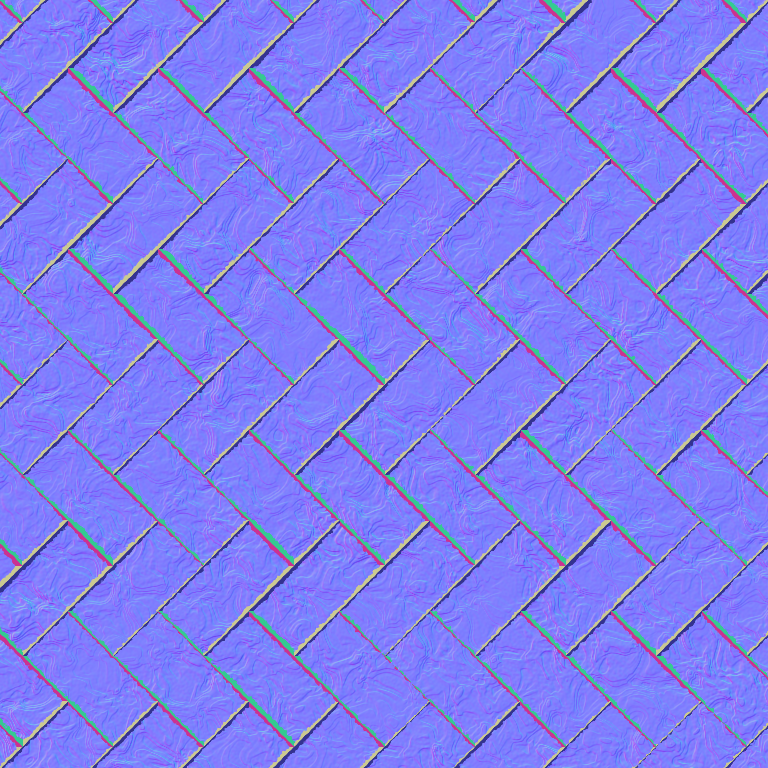
This texture map is drawn by a WebGL 2 fragment shader. Its source:

```glsl
#version 300 es
precision highp float;
// Tangent-space normal map of 2:1 herringbone pavers laid at 45 degrees.
// A cell lookup finds the paver; its nearest edge gives the groove wall,
// and terraced, warped gradient noise gives the cleft stone surface.

#define PAVERS 12.0         // paver widths per canvas side
#define GROOVE 0.037        // mean width of one groove wall, in paver widths
#define GROOVE_WEAR 0.038   // slow change of wall width
#define GROOVE_RAGGED 0.026 // fine chipping of the wall
#define WALL_TILT 0.84      // sideways lean of the groove walls
#define WALL_RISE 0.15      // blue lean of the groove walls
#define LEDGE 0.0075        // height of the cleft ledges
#define GRAIN 0.0075        // height of the fine grain

uniform vec2 u_resolution;
out vec4 outColor;

vec2 hash2(vec2 p) {
    vec3 a = fract(p.xyx * vec3(0.1031, 0.1030, 0.0973));
    a += dot(a, a.yzx + 33.33);
    return fract((a.xx + a.yz) * a.zy);
}

float cornerSlope(vec2 cell, vec2 offset) {
    return dot(hash2(cell) * 2.0 - 1.0, offset);
}

// Gradient noise, roughly -0.7 to 0.7
float noise(vec2 p) {
    vec2 i = floor(p), f = fract(p);
    vec2 s = f * f * f * (f * (f * 6.0 - 15.0) + 10.0);
    vec2 e = vec2(1.0, 0.0);
    float low = mix(cornerSlope(i, f), cornerSlope(i + e, f - e), s.x);
    float high = mix(cornerSlope(i + e.yx, f - e.yx), cornerSlope(i + 1.0, f - 1.0), s.x);
    return 1.3 * mix(low, high, s.y);
}

// Stone height: curved ledges on contour lines plus fine grain
float relief(vec2 p) {
    vec2 w = p + 0.3 * vec2(noise(p * 1.9), noise(p * 1.9 + 17.3));
    float t = 4.0 * (noise(w * 1.8) + 0.5 * noise(w * 4.1) + 0.2 * noise(w * 9.0));
    float ledges = floor(t) + smoothstep(0.65, 1.0, fract(t));
    float grain = noise(w * 8.0) + 0.4 * noise(p * 19.0);
    return LEDGE * ledges + GRAIN * grain;
}

// Paver-axis direction to normal-map red and green (green points down)
vec2 toMap(vec2 d) {
    return vec2(d.x - d.y, d.x + d.y) * 0.70711;
}

void main() {
    vec2 pos = gl_FragCoord.xy / u_resolution;
    float scale = PAVERS * 0.70711;
    vec2 uv = vec2(pos.x + 1.0 - pos.y, 1.0 - pos.x - pos.y) * scale - vec2(1.5, 0.0);
    float pixel = PAVERS / min(u_resolution.x, u_resolution.y);

    // Slightly uneven joints
    vec2 rough = uv + 0.012 * vec2(noise(uv * 11.0), noise(uv * 11.0 + 31.7));

    // Paver that owns this cell: two cells along u, then two along v
    vec2 cell = floor(rough);
    float k = mod(cell.x + cell.y, 4.0);
    bool alongU = k < 1.5;
    vec2 corner = cell - (alongU ? vec2(k, 0.0) : vec2(0.0, k - 2.0));
    vec2 halfSize = alongU ? vec2(1.0, 0.5) : vec2(0.5, 1.0);
    vec2 local = rough - corner - halfSize;
    vec2 gap = halfSize - abs(local);
    float edge = min(gap.x, gap.y);
    vec2 outward = gap.x < gap.y ? vec2(sign(local.x), 0.0) : vec2(0.0, sign(local.y));
    vec2 seed = hash2(corner + 50.0);

    // Stone surface slope
    vec2 p = uv + seed * 40.0;
    vec2 e = vec2(0.02, 0.0);
    float h = relief(p);
    vec2 slope = vec2(relief(p + e) - h, relief(p + e.yx) - h) / e.x;
    vec2 tilt = -toMap(slope) * (0.75 + 0.7 * noise(uv * 0.8 + 5.0));
    tilt /= sqrt(1.0 + dot(tilt, tilt));
    vec3 stone = vec3(tilt, sqrt(1.0 - dot(tilt, tilt)));

    // Groove wall, worn thin or broken in places
    float width = GROOVE + GROOVE_WEAR * noise(uv * 0.55 + 3.7) + 0.016 * (seed.x - 0.5);
    width += GROOVE_RAGGED * (noise(uv * 9.0) + noise(uv * 21.0 + 8.0));
    width *= outward.y > 0.5 ? 1.3 : 1.0;
    float wall = smoothstep(-0.5, 0.5, (width - edge) / pixel);
    float lean = WALL_TILT * clamp(edge / pixel * 3.0, 0.0, 1.0);
    vec3 groove = vec3(toMap(outward) * lean, WALL_RISE);

    vec3 normal = mix(stone, groove, wall);
    outColor = vec4(0.5 + 0.5 * normal - vec3(0.0, 0.005, 0.005), 1.0);
}
```
